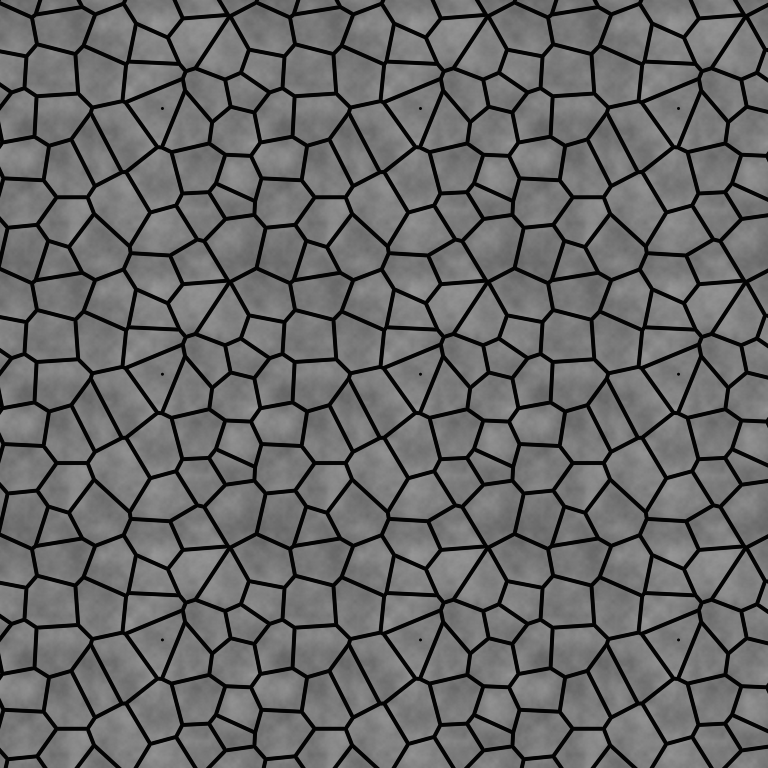
Give the GLSL for this pattern, as a WebGL 2 fragment shader.

```glsl
#version 300 es
precision highp float;
// Tiled grey flagstones: irregular Voronoi slabs of mottled stone with black joints.

uniform vec2 u_resolution;
out vec4 fragColor;

const vec2  TILE_SIZE   = vec2(0.336, 0.346); // repeat of the whole pattern
const float SLABS       = 6.0;                // slabs along each side of a tile
const float JITTER      = 0.92;               // irregularity of the slabs
const float JOINT_HALF  = 0.0026;             // half width of a joint
const float JOINT_SOFT  = 0.0008;             // softness of the joint edge
const float PIT_RADIUS  = 0.0019;             // one small pit in each tile
const vec2  PIT_SLAB    = vec2(3.0, 2.0);
const float MOTTLE_FREQ = 10.0;               // largest blotches per tile
const float MOTTLE_GAIN = 0.56;
const int   OCTAVES     = 5;
const vec3  JOINT_COLOR = vec3(0.01);
const vec3  STONE_DARK  = vec3(0.355);
const vec3  STONE_LIGHT = vec3(0.62);

float hash(vec2 p) {
    return fract(sin(dot(p, vec2(127.1, 311.7))) * 43758.5453);
}

// Centre of a slab, in canvas units; the lattice wraps at the tile border.
vec2 slabCentre(vec2 cell) {
    vec2 wrapped = mod(cell, SLABS);
    vec2 offset = vec2(hash(wrapped + 3.7), hash(wrapped + 41.3));
    return (cell + 0.5 + JITTER * (offset - 0.5)) * TILE_SIZE / SLABS;
}

// Distance from p to the nearest joint between slabs.
float jointDistance(vec2 p) {
    vec2 home = floor(p / TILE_SIZE * SLABS);
    vec2 nearestCell = home;
    vec2 toNearest = vec2(1.0);
    for (int y = -2; y <= 2; y++) {
        for (int x = -2; x <= 2; x++) {
            vec2 cell = home + vec2(x, y);
            vec2 toCentre = slabCentre(cell) - p;
            if (dot(toCentre, toCentre) < dot(toNearest, toNearest)) {
                toNearest = toCentre;
                nearestCell = cell;
            }
        }
    }

    float nearest = 1.0;
    for (int y = -2; y <= 2; y++) {
        for (int x = -2; x <= 2; x++) {
            if (x == 0 && y == 0) continue;
            vec2 toCentre = slabCentre(nearestCell + vec2(x, y)) - p;
            vec2 across = normalize(toCentre - toNearest);
            nearest = min(nearest, dot(0.5 * (toCentre + toNearest), across));
        }
    }
    return nearest;
}

// Value noise that repeats after period lattice steps.
float tiledNoise(vec2 p, float period) {
    vec2 cell = floor(p);
    vec2 f = fract(p);
    f = f * f * (3.0 - 2.0 * f);
    vec2 lo = mod(cell, period) + period;
    vec2 hi = mod(cell + 1.0, period) + period;
    return mix(mix(hash(lo), hash(vec2(hi.x, lo.y)), f.x),
               mix(hash(vec2(lo.x, hi.y)), hash(hi), f.x), f.y);
}

// Cloudy blotches from several octaves of noise, 0 to 1.
float mottle(vec2 tilePos) {
    float sum = 0.0, total = 0.0, weight = 1.0, freq = MOTTLE_FREQ;
    for (int i = 0; i < OCTAVES; i++) {
        sum += weight * tiledNoise(tilePos * freq, freq);
        total += weight;
        weight *= MOTTLE_GAIN;
        freq *= 2.0;
    }
    return sum / total;
}

void main() {
    vec2 p = gl_FragCoord.xy / u_resolution.y;
    float soft = max(JOINT_SOFT, 0.6 / u_resolution.y);

    // Stone surface
    vec3 color = mix(STONE_DARK, STONE_LIGHT, mottle(p / TILE_SIZE));

    // Joints and the pit
    vec2 inTile = mod(p, TILE_SIZE);
    float joint = jointDistance(p) - JOINT_HALF;
    float pit = distance(inTile, slabCentre(PIT_SLAB)) - PIT_RADIUS;
    float stone = smoothstep(-soft, soft, min(joint, pit));

    fragColor = vec4(mix(JOINT_COLOR, color, stone), 1.0);
}
```
